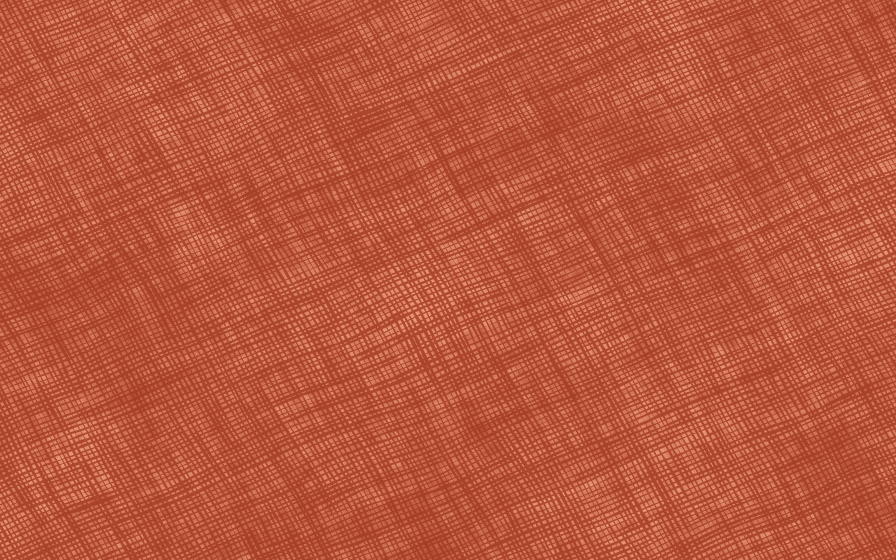
Reproduce this texture procedurally as a Shadertoy shader.

```glsl
#define THREADS 112.0
#define WEFT_ANGLE 0.39
#define WARP_LEAN 0.51
#define GAP 0.31
#define GAP_VARIATION 0.24
#define BEND 1.0
#define UNEVEN_PITCH 0.55
#define CLOUD_SCALE 2.6
#define SHADOW vec3(0.645, 0.247, 0.147)
#define CLAY vec3(0.880, 0.470, 0.350)
#define PEACH vec3(0.885, 0.560, 0.430)

float hash(vec2 p) {
    vec3 q = fract(vec3(p.xyx) * 0.1031);
    q += dot(q, q.yzx + 33.33);
    return fract((q.x + q.y) * q.z);
}

vec2 gradient(vec2 cell) {
    float angle = 6.2832 * hash(cell);
    return vec2(cos(angle), sin(angle));
}

float gradientNoise(vec2 p) {
    vec2 i = floor(p), f = p - i;
    vec2 s = f * f * f * (f * (f * 6.0 - 15.0) + 10.0);
    vec2 e = vec2(0.0, 1.0);
    float bottom = mix(dot(gradient(i), f), dot(gradient(i + e.yx), f - e.yx), s.x);
    float top = mix(dot(gradient(i + e), f - e), dot(gradient(i + 1.0), f - 1.0), s.x);
    return mix(bottom, top, s.y);
}

float clouds(vec2 p) {
    float sum = 0.0, weight = 1.0;
    for (int i = 0; i < 4; i++) {
        sum += weight * gradientNoise(p);
        p = p * 2.03 + 17.3;
        weight *= 0.55;
    }
    return sum;
}

// Thread position with wavering and uneven spacing
float waver(float across, float along, float seed) {
    return across
         + BEND * gradientNoise(vec2(across * 0.05 + seed, along * 0.04))
         + UNEVEN_PITCH * gradientNoise(vec2(across * 0.41 + seed, along * 0.05));
}

// Coverage of the open slit between two neighbouring threads
float slit(float across, float along, float seed, float blur) {
    float id = floor(across);
    float width = GAP + GAP_VARIATION * gradientNoise(vec2(id * 0.73 + seed, along * 0.07))
                + 0.16 * (hash(vec2(id, seed)) - 0.5)
                + 0.16 * gradientNoise(vec2(id * 0.61 + seed, along * 0.37));
    float d = abs(across - id - 0.5);
    return clamp((width - d) / blur + 0.5, 0.0, 1.0);
}

// Long bright and dull bands that follow the threads
float streak(float across, float along, float seed) {
    return gradientNoise(vec2(across * 0.57 + seed, along * 0.035))
         + 0.45 * gradientNoise(vec2(across * 0.17 + seed, along * 0.025));
}

void mainImage(out vec4 fragColor, in vec2 fragCoord) {
    vec2 p = fragCoord / iResolution.y;

    // Two thread families that cross a little off square
    float u = 200.0 + THREADS * dot(p, vec2(cos(WARP_LEAN), sin(WARP_LEAN)));
    float v = 200.0 + THREADS * dot(p, vec2(-sin(WEFT_ANGLE), cos(WEFT_ANGLE)));
    vec2 weave = vec2(waver(u, v, 5.3), waver(v, u, 41.7));

    // Openings and their uneven brightness
    float blur = max(THREADS / iResolution.y, 0.12);
    float opening = slit(weave.x, v, 13.7, blur) * slit(weave.y, u, 71.3, blur);
    float bands = streak(weave.x, v, 29.1) + streak(weave.y, u, 83.9);
    float cloud = clouds(p * CLOUD_SCALE + 9.4);
    float grain = gradientNoise(weave * 0.7 + 3.1);

    float light = 0.09 + 0.07 * cloud + 0.07 * bands + 0.05 * grain
                + opening * (0.64 + 0.22 * cloud + 0.22 * bands + 0.20 * grain);
    light = clamp(light, -0.06, 1.05);

    vec3 color = mix(SHADOW, mix(CLAY, PEACH, light), light);
    fragColor = vec4(color, 1.0);
}
```
